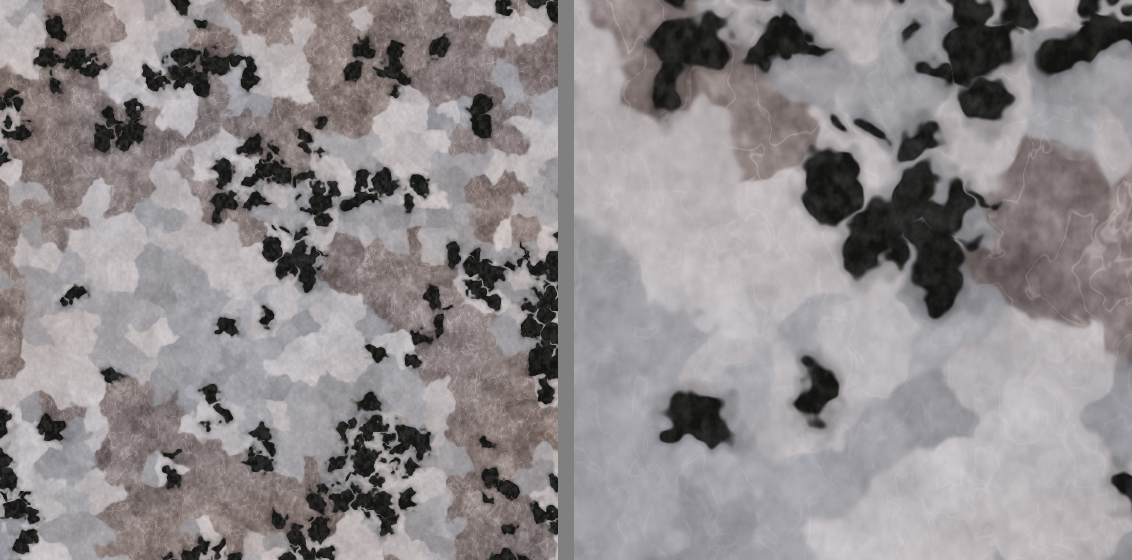
Left, the full canvas; right, a detail of the centre.
Write a WebGL 2 fragment shader that draws this texture.

```glsl
#version 300 es
precision highp float;
uniform vec2 u_resolution;
out vec4 fragColor;

#define GRAIN_SCALE 25.0
#define PATCH_SCALE 8.0
#define PINK_LEVEL 0.56
#define QUARTZ_LEVEL 0.53
#define MICA_SCALE 29.0
#define MICA_LEVEL 0.64
#define SPECK_SCALE 75.0
#define SPECK_LEVEL 0.80
#define EDGE_SOFTNESS 0.0022
#define WHITE_COLOR vec3(0.735, 0.708, 0.712)
#define QUARTZ_COLOR vec3(0.615, 0.605, 0.620)
#define PINK_COLOR vec3(0.515, 0.467, 0.458)

// Integer hash: three values in 0..1 per lattice cell
vec3 hash3(vec2 cell, uint seed) {
    uvec3 v = uvec3(uvec2(ivec2(cell)), seed) * 1664525u + 1013904223u;
    v.x += v.y * v.z; v.y += v.z * v.x; v.z += v.x * v.y;
    v ^= v >> 16u;
    v.x += v.y * v.z; v.y += v.z * v.x; v.z += v.x * v.y;
    return vec3(v >> 8u) / 16777216.0;
}

float noise(vec2 p, uint seed) {
    vec2 i = floor(p), f = fract(p);
    f = f * f * (3.0 - 2.0 * f);
    float low = mix(hash3(i, seed).x, hash3(i + vec2(1, 0), seed).x, f.x);
    float high = mix(hash3(i + vec2(0, 1), seed).x, hash3(i + vec2(1, 1), seed).x, f.x);
    return mix(low, high, f.y);
}

float fbm(vec2 p, uint seed) {
    float sum = 0.0, amp = 0.5;
    for (uint k = 0u; k < 3u; k++) {
        sum += amp * noise(p, seed + k);
        p = mat2(1.6, 1.2, -1.2, 1.6) * p + 7.3;
        amp *= 0.5;
    }
    return sum / 0.875;
}

vec2 warp(vec2 p, float freq, uint seed) {
    return vec2(noise(p * freq, seed), noise(p * freq, seed + 1u)) - 0.5;
}

// Interlocking feldspar and quartz: rgb colour, alpha = pink share
vec4 crystals(vec2 p) {
    vec2 q = p * GRAIN_SCALE, base = floor(q);
    vec4 sum = vec4(0.0);
    float total = 0.0;
    for (int y = -1; y <= 1; y++)
    for (int x = -1; x <= 1; x++) {
        vec2 cell = base + vec2(x, y);
        vec3 h = hash3(cell, 11u);
        vec2 center = cell + h.xy;
        vec2 site = center / GRAIN_SCALE;
        float pinkness = fbm(site * PATCH_SCALE, 21u) + 0.22 * (h.z - 0.5);
        float glassiness = fbm(site * PATCH_SCALE * 1.2, 31u) + 0.4 * (h.x - 0.5);
        float shade = hash3(cell, 12u).x - 0.5;
        vec4 grain = vec4(WHITE_COLOR + 0.07 * shade, 0.0);
        if (pinkness > PINK_LEVEL) grain = vec4(PINK_COLOR + 0.11 * shade, 1.0);
        else if (glassiness > QUARTZ_LEVEL) grain = vec4(QUARTZ_COLOR + 0.09 * shade, 0.0);
        float weight = exp(-24.0 * length(q - center));
        sum += weight * grain;
        total += weight;
    }
    return sum / total;
}

// Signed distance to clustered dark flakes, in canvas units
float flakes(vec2 p, float scale, float level, uint seed) {
    vec2 q = p * scale, base = floor(q);
    float nearest = 1.0;
    for (int y = -1; y <= 1; y++)
    for (int x = -1; x <= 1; x++) {
        vec2 cell = base + vec2(x, y);
        vec3 h = hash3(cell, seed);
        vec2 center = cell + h.xy;
        float density = fbm(center / scale * 9.0, 41u) + 0.3 * (h.z - 0.5);
        if (density < level) continue;
        vec3 form = hash3(cell, seed + 1u);
        vec2 axis = normalize(form.xy - 0.5 + 0.001);
        vec2 d = q - center;
        d = vec2(dot(d, axis) * 0.8, dot(d, vec2(-axis.y, axis.x)) * 1.25);
        nearest = min(nearest, length(d) - mix(0.25, 0.6, form.z));
    }
    return nearest / scale;
}

void main() {
    vec2 p = gl_FragCoord.xy / u_resolution.y;

    // Base crystals with irregular borders
    vec2 bent = p + 0.022 * warp(p, 36.0, 51u) + 0.008 * warp(p, 110.0, 53u);
    vec4 rock = crystals(bent);
    vec3 color = rock.rgb;

    // Mottling, fine grain and pale veins
    float mottle = fbm(p * 45.0, 61u) - 0.5;
    float grit = fbm(p * vec2(190.0, 150.0), 65u) - 0.5;
    color += mottle * mix(0.11, 0.22, rock.a) + grit * mix(0.08, 0.17, rock.a);
    float ridge = abs(fbm(bent * vec2(62.0, 38.0), 71u) - 0.5);
    color += (1.0 - smoothstep(0.0, 0.035, ridge)) * mix(0.025, 0.085, rock.a);
    color += vec3(0.025, 0.0, -0.025) * (noise(p * 5.0, 75u) - 0.5);

    // Dark mica with ragged rims and a smoky surround
    vec2 ragged = p + 0.016 * warp(p, 62.0, 81u) + 0.008 * warp(p, 150.0, 83u);
    float mica = flakes(ragged, MICA_SCALE, MICA_LEVEL, 91u);
    mica = min(mica, flakes(ragged, SPECK_SCALE, SPECK_LEVEL, 95u));
    color *= mix(0.80, 1.0, smoothstep(0.0, 0.011, mica));
    float soft = max(EDGE_SOFTNESS, 0.75 / u_resolution.y);
    vec3 dark = vec3(0.115, 0.117, 0.112) + 0.20 * max(grit + 0.3 * mottle, -0.2);
    color = mix(dark, color, smoothstep(-soft, soft, mica));

    fragColor = vec4(clamp(color, 0.0, 1.0), 1.0);
}
```
